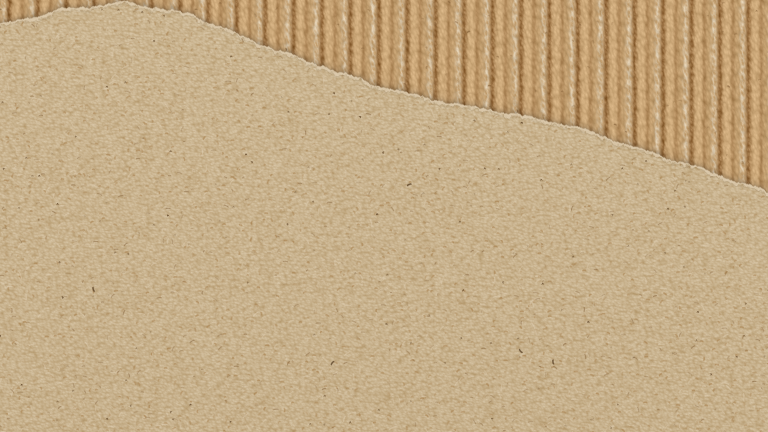
A Shadertoy shader for this texture:

```glsl
// Torn kraft paper lying over corrugated board.
// Cellular noise gives the grain, hashed cells scatter fibres and specks,
// and a height profile with layered sines forms the ragged tear.
#define RIB_PERIOD 0.0658
#define RIB_ORIGIN 1.7315
#define EDGE_STEP 0.1482
#define RIM_WIDTH 0.006
#define SHADOW_WIDTH 0.007
#define GRAIN 0.145
#define PAPER vec3(0.771, 0.680, 0.531)
#define BOARD vec3(0.765, 0.625, 0.440)
#define GROOVE vec3(0.53, 0.36, 0.18)
#define PALE vec3(0.87, 0.80, 0.69)
#define FIBRE vec3(0.47, 0.33, 0.18)

vec3 hash3(vec2 p) {
    vec3 q = fract(vec3(p.xyx) * vec3(0.1031, 0.1030, 0.0973));
    q += dot(q, q.yxz + 33.33);
    return fract((q.xxy + q.yzz) * q.zyx);
}

// Distance to the nearest scattered point, centred about zero
float cellular(vec2 p) {
    vec2 cell = floor(p), f = p - cell;
    float d = 4.0;
    for (int j = -1; j <= 1; j++)
    for (int i = -1; i <= 1; i++) {
        vec2 o = vec2(i, j);
        vec2 r = o + hash3(cell + o + 71.0).xy - f;
        d = min(d, dot(r, r));
    }
    return sqrt(d) - 0.5;
}

// Coverage of a slightly bent stroke with soft ends
float stroke(vec2 p, float angle, float halfLen, float width, float aa) {
    float c = cos(angle), s = sin(angle);
    p = vec2(c * p.x + s * p.y, c * p.y - s * p.x);
    p.y += 0.12 * p.x * p.x / halfLen;
    p.x -= clamp(p.x, -halfLen, halfLen);
    return 1.0 - smoothstep(width - aa * 0.5, width + aa, length(p));
}

// Randomly placed strokes, mostly near level, one per occupied cell
float scatter(vec2 p, float size, float halfLen, float width, float density, float aa) {
    vec2 cell = floor(p / size);
    float cover = 0.0;
    for (int j = -1; j <= 1; j++)
    for (int i = -1; i <= 1; i++) {
        vec2 id = cell + vec2(i, j);
        vec3 h = hash3(id + size * 3000.0);
        vec3 k = hash3(id + 191.0 + size * 900.0);
        float turn = 2.0 * k.x - 1.0;
        float m = stroke(p - (id + h.xy) * size, 1.57 * turn * abs(turn),
                         halfLen * (0.3 + k.y), width, aa);
        cover = max(cover, m * step(h.z, density) * (0.2 + 0.8 * k.z * k.z));
    }
    return cover;
}

// Height of the tear: smooth profile plus ragged detail
float tearHeight(float x) {
    float drop[13] = float[13](0.056, 0.020, 0.004, 0.033, 0.097, 0.150, 0.202,
                               0.237, 0.262, 0.292, 0.344, 0.391, 0.444);
    float t = clamp(x / EDGE_STEP, 0.0, 11.999);
    int i = int(t);
    float y = 1.0 - mix(drop[i], drop[i + 1], fract(t));
    y += 0.0022 * sin(x * 47.0 + 1.0) + 0.0014 * sin(x * 113.0 + 2.0 * sin(x * 31.0));
    return y + 0.005 * cellular(vec2(x * 80.0, 3.5)) + 0.003 * cellular(vec2(x * 170.0, 8.2));
}

vec3 paperColor(vec2 p, float aa) {
    float grain = 0.80 * cellular(p * vec2(75.0, 165.0) + p.yx * 9.0)
                + 0.80 * cellular(p * vec2(135.0, 150.0) + p.yx * 30.0 + 40.0)
                + 0.35 * cellular(p * vec2(34.0, 75.0) - p.yx * 14.0 + 25.0)
                + 0.15 * cellular(p * vec2(15.0, 24.0) + 9.0);
    vec3 col = PAPER - GRAIN * grain * vec3(0.58, 0.74, 0.95);
    col += 0.014 * (p.y - 0.4);
    // Warm blotches, pale hairs, dark fibres and specks
    col = mix(col, vec3(0.65, 0.49, 0.29), 0.6 * scatter(p, 0.016, 0.0025, 0.0013, 0.6, aa));
    col = mix(col, PALE, 0.6 * scatter(p + 5.0, 0.019, 0.006, 0.0007, 0.7, aa));
    col = mix(col, FIBRE, 0.5 * scatter(p + 2.0, 0.033, 0.004, 0.0006, 0.6, aa));
    col = mix(col, FIBRE * 0.75, 0.8 * scatter(p + 8.0, 0.055, 0.0008, 0.0011, 0.4, aa));
    // Heavier fibres: position and angle
    vec3 heavy[5] = vec3[5](vec3(0.216, 0.330, 1.9), vec3(1.205, 0.187, 2.3),
        vec3(0.947, 0.573, 0.4), vec3(0.769, 0.160, 0.9), vec3(1.280, 0.162, 1.7));
    for (int i = 0; i < 5; i++) {
        float m = stroke(p - heavy[i].xy, heavy[i].z, 0.004, 0.0012, aa);
        col = mix(col, FIBRE * 0.7, 0.75 * m);
    }
    return col;
}

vec3 boardColor(vec2 p, float aa) {
    float wear = cellular(p * vec2(120.0, 55.0) + p.yx * 17.0);
    float fuzz = cellular(p * vec2(150.0, 110.0) + p.yx * 25.0 + 60.0);
    float phase = fract((p.x - RIB_ORIGIN) / RIB_PERIOD + 0.05 * wear);
    float gap = min(phase, 1.0 - phase);
    float groove = exp(-pow(gap / 0.10, 2.0));
    float crease = exp(-pow((phase - 0.46) / 0.08, 2.0));
    float crest = exp(-pow((phase - 0.81) / 0.11, 2.0));
    vec3 col = BOARD + 0.035 * sin(6.283 * (phase - 0.02));
    col = mix(col, GROOVE, clamp(0.85 + 0.5 * fuzz, 0.0, 1.0) * groove + 0.42 * crease);
    col = mix(col, PALE, crest * clamp(0.65 + wear + fuzz, 0.0, 1.0));
    col -= 0.11 * cellular(p * vec2(130.0, 70.0) + p.yx * 20.0 + 20.0) + 0.06 * fuzz;
    return mix(col, FIBRE, 0.6 * scatter(p, 0.04, 0.002, 0.001, 0.4, aa));
}

void mainImage(out vec4 fragColor, in vec2 fragCoord) {
    vec2 p = fragCoord / iResolution.y;
    float aa = 1.0 / iResolution.y;
    float depth = 0.94 * (tearHeight(p.x) - p.y);
    vec3 board = boardColor(p, aa);
    board *= 1.0 - 0.22 * exp(min(depth, 0.0) / SHADOW_WIDTH);
    // Exposed pulp along the tear, thinning out in places
    vec3 paper = paperColor(p, aa);
    float frayed = RIM_WIDTH * (1.0 + 1.4 * cellular(p * 45.0 + 13.0)
                                    + 0.9 * cellular(p * 130.0 + 31.0));
    float rim = 1.0 - smoothstep(frayed - 0.002, frayed + 0.003, depth);
    float lip = exp(-pow((depth - frayed - 0.002) / 0.0025, 2.0));
    paper = mix(paper * (1.0 - 0.05 * lip), PALE, 0.75 * rim);
    vec3 col = mix(board, paper, smoothstep(-aa, aa, depth));
    fragColor = vec4(clamp(col, 0.0, 1.0), 1.0);
}
```
